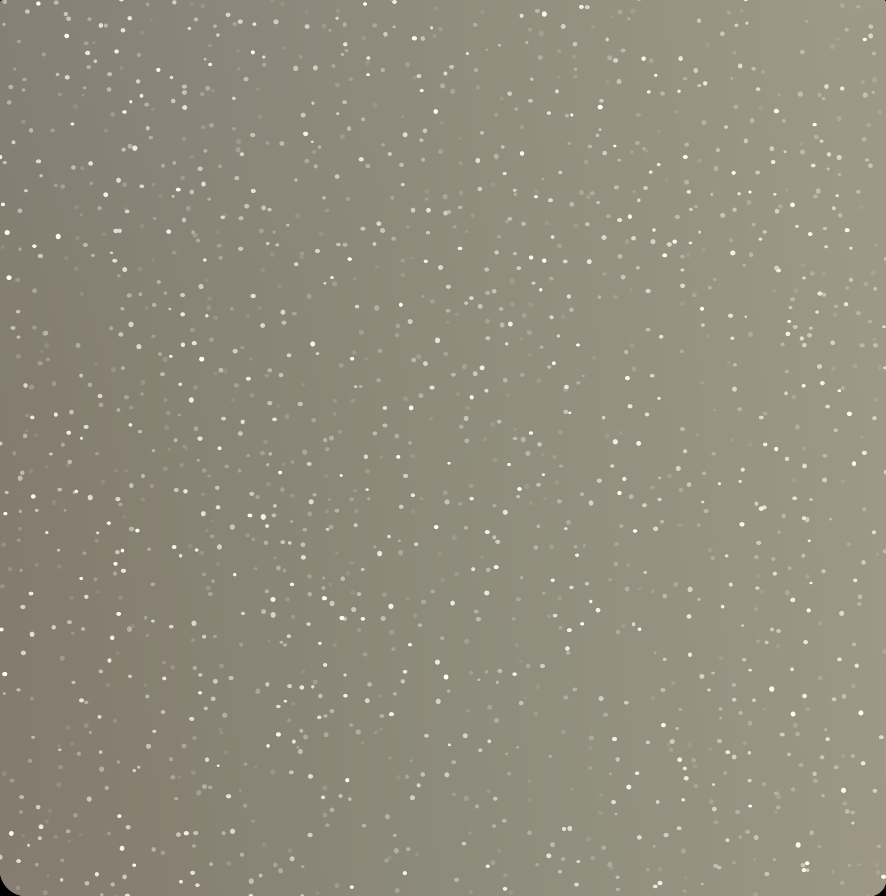
Reproduce this texture procedurally as a Shadertoy shader.

```glsl
// Pale round specks scattered over a soft olive-grey gradient with dark rounded corners.
#define GRID 60.0             // speck cells per canvas height
#define DENSITY 0.46          // mean chance of a speck in a cell
#define CLUMPING 0.34         // how unevenly the specks gather
#define RADIUS_MIN 0.0015     // speck radii, in canvas heights
#define RADIUS_MAX 0.0029
#define FAINTNESS 1.7         // higher values leave fewer bright specks
#define SHADE_LEFT vec3(0.514, 0.494, 0.438)
#define SHADE_RIGHT vec3(0.617, 0.603, 0.530)
#define SPECK_COLOR vec3(1.0, 1.0, 0.98)
#define CORNER_LEFT 0.030
#define CORNER_RIGHT 0.019
#define CORNER_TOP 0.004

// Integer hash: two independent values in 0..1 per cell and seed.
vec2 hash2(vec2 cell, uint seed) {
    uvec2 q = uvec2(ivec2(cell) + 512) + uvec2(seed * 7919u, seed * 3571u);
    q = q * 1664525u + 1013904223u;
    q.x += q.y * 1664525u;
    q.y += q.x * 1664525u;
    q ^= q >> 16u;
    q.x += q.y * 1664525u;
    q.y += q.x * 1664525u;
    q ^= q >> 16u;
    return vec2(q & 65535u) / 65535.0;
}

float valueNoise(vec2 p) {
    vec2 i = floor(p);
    vec2 f = fract(p);
    f = f * f * (3.0 - 2.0 * f);
    float low = mix(hash2(i, 9u).x, hash2(i + vec2(1, 0), 9u).x, f.x);
    float high = mix(hash2(i + vec2(0, 1), 9u).x, hash2(i + vec2(1, 1), 9u).x, f.x);
    return mix(low, high, f.y);
}

// Brightens to the right, with warm and cool drifts in hue.
vec3 background(vec2 uv) {
    float t = clamp(uv.x + 0.10 * (uv.y - 0.5), 0.0, 1.0);
    vec3 color = mix(SHADE_LEFT, SHADE_RIGHT, t * (0.86 + 0.14 * t));
    float warmth = cos(6.2832 * (uv.x - 0.06 * (1.0 - uv.y))) * (1.0 - 0.8 * uv.y);
    color += warmth * vec3(0.006, -0.005, -0.004);
    float coolness = smoothstep(0.55, 1.0, uv.y) * smoothstep(0.75, 0.1, uv.x);
    return color + coolness * vec3(0.002, 0.006, 0.020);
}

// Opacity of the strongest speck covering p.
float specks(vec2 p, float pixel) {
    vec2 home = floor(p * GRID);
    float cover = 0.0;
    for (int y = -1; y <= 1; y++) {
        for (int x = -1; x <= 1; x++) {
            vec2 cell = home + vec2(x, y);
            vec2 kind = hash2(cell, 1u);
            vec2 shape = hash2(cell, 2u);
            float chance = DENSITY + CLUMPING * (valueNoise(cell * 0.14) - 0.5);
            if (kind.x > chance) continue;
            vec2 offset = p - (cell + hash2(cell, 3u)) / GRID;
            offset.y *= mix(0.9, 1.3, shape.y);
            float radius = mix(RADIUS_MIN, RADIUS_MAX, sqrt(shape.x));
            float edge = 0.6 * pixel;
            float disc = 1.0 - smoothstep(radius - edge, radius + edge, length(offset));
            float opacity = mix(0.09, 1.0, pow(kind.y, FAINTNESS));
            cover = max(cover, disc * opacity);
        }
    }
    return cover;
}

// Signed distance to the canvas outline with its rounded corners.
float outline(vec2 p, float aspect) {
    vec2 halfSize = 0.5 * vec2(aspect, 1.0);
    vec2 q = p - halfSize;
    float radius = q.y > 0.0 ? CORNER_TOP : (q.x < 0.0 ? CORNER_LEFT : CORNER_RIGHT);
    vec2 d = abs(q) - halfSize + radius;
    return length(max(d, 0.0)) + min(max(d.x, d.y), 0.0) - radius;
}

void mainImage(out vec4 fragColor, in vec2 fragCoord) {
    float pixel = 1.0 / iResolution.y;
    vec2 p = fragCoord * pixel;
    vec3 color = background(fragCoord / iResolution.xy);
    color = mix(color, SPECK_COLOR, specks(p, pixel));
    float inside = 1.0 - smoothstep(0.0, pixel, outline(p, iResolution.x * pixel));
    fragColor = vec4(color * inside, 1.0);
}
```
